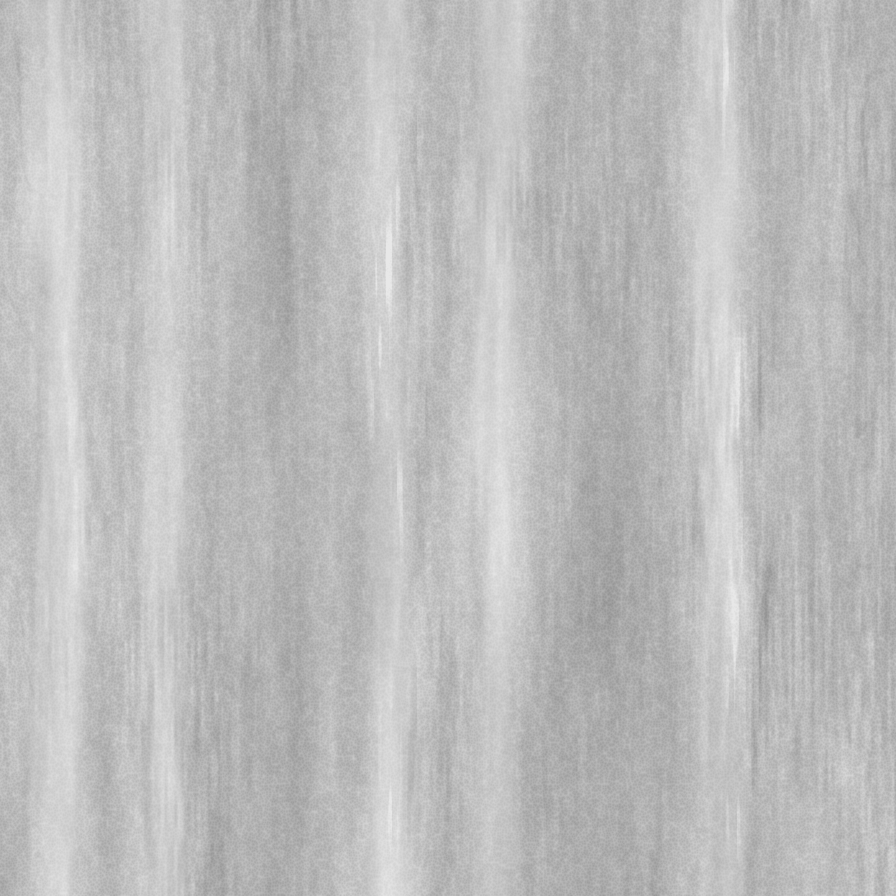
Give the GLSL for this texture, as a WebGL 1 fragment shader.

```glsl
precision highp float;
// Grey brushed paint on paper: soft vertical bands of pale wash with ragged
// edges, stretched noise for bristle marks, frayed dry strokes, faint water
// stains at the sides, and fine cellular noise for the paper grain.

uniform vec2 u_resolution;

float hash(vec2 p) {
  vec3 q = fract(vec3(p.xyx) * 0.1031);
  q += dot(q, q.yzx + 33.33);
  return fract((q.x + q.y) * q.z);
}

float valueNoise(vec2 p) {
  vec2 cell = floor(p);
  vec2 f = fract(p);
  f = f * f * (3.0 - 2.0 * f);
  float low = mix(hash(cell), hash(cell + vec2(1.0, 0.0)), f.x);
  float high = mix(hash(cell + vec2(0.0, 1.0)), hash(cell + 1.0), f.x);
  return mix(low, high, f.y);
}

// Distance to the nearest scattered point
float cellular(vec2 p) {
  vec2 cell = floor(p);
  float nearest = 2.0;
  for (int j = -1; j <= 1; j++) {
    for (int i = -1; i <= 1; i++) {
      vec2 c = cell + vec2(float(i), float(j));
      vec2 point = c + vec2(hash(c), hash(c + 57.3));
      nearest = min(nearest, length(point - p));
    }
  }
  return nearest;
}

// Two pale bands, then a dark gap, repeated; right edges are crisper
float washBands(vec2 uv) {
  float light = 0.0;
  float ragged = 0.020 * (valueNoise(uv * vec2(80.0, 5.0) + 11.0) - 0.5);
  ragged += 0.014 * (valueNoise(uv * vec2(30.0, 12.0) + 29.0) - 0.5);
  for (int i = 0; i < 7; i++) {
    float n = float(i);
    float sway = 0.005 * sin(uv.y * 4.0 + n * 2.3);
    float d = uv.x - 0.07 - 0.123 * n - sway + ragged;
    float width = d > 0.0 ? 0.024 : 0.038;
    float fade = 0.8 + 0.25 * sin(uv.y * (3.0 + 0.5 * n) + n * 2.7);
    float gap = step(1.5, mod(n, 3.0));
    float pale = 0.108 * fade * exp(-d * d / (width * width));
    float dark = -0.035 * exp(-d * d / 0.0028);
    light += mix(pale, dark, gap);
  }
  return light;
}

// Bristle marks, from broad to hair fine
float bristles(vec2 uv) {
  float marks = 0.065 * (valueNoise(uv * vec2(22.0, 2.6)) - 0.5);
  marks += 0.050 * (valueNoise(uv * vec2(60.0, 6.0) + 17.0) - 0.5);
  marks += 0.042 * (valueNoise(uv * vec2(140.0, 13.0) + 41.0) - 0.5);
  float strength = smoothstep(0.25, 0.8, valueNoise(uv * vec2(10.0, 4.0) + 73.0));
  return marks + 0.085 * strength * (valueNoise(uv * vec2(270.0, 22.0) + 90.0) - 0.5);
}

// Frayed strokes of thin white hairs, with dark hairs to the right
float dryStrokes(vec2 uv) {
  float light = 0.0;
  float hairs = valueNoise(uv * vec2(250.0, 13.0) + 130.0);
  float frayed = smoothstep(0.5, 0.8, hairs);
  for (int i = 0; i < 12; i++) {
    float n = float(i);
    float lane = mod(n, 3.0);
    float x = 0.435 + 0.19 * lane + 0.035 * (hash(vec2(n, 4.0)) - 0.5);
    float y = (floor(n / 3.0) + hash(vec2(n, 9.0))) / 4.0;
    float d = uv.x - x - 0.02 * (uv.y - y);
    float reach = 1.0 - smoothstep(0.03, 0.17, abs(uv.y - y));
    float strength = reach * (1.0 - 0.6 * step(0.5, lane) * step(lane, 1.5));
    light += 0.085 * strength * frayed * exp(-d * d / 0.00014);
    float beside = d - 0.024;
    light -= 0.055 * strength * (0.4 + frayed) * exp(-beside * beside / 0.00010);
  }
  return min(light, 0.10);
}

// Thin dried outlines of water drops near the left and right sides
float stains(vec2 uv) {
  float shape = valueNoise(uv * vec2(16.0, 7.0) + 211.0);
  shape += 0.08 * valueNoise(uv * 45.0);
  float outline = 1.0 - smoothstep(0.0, 0.04, abs(shape - 0.56));
  float side = min(uv.x, 1.0 - uv.x);
  return -0.03 * outline * (1.0 - smoothstep(0.02, 0.07, side));
}

// Fine tooth with softer mottling
float paperGrain(vec2 uv) {
  float tooth = cellular(uv * vec2(350.0, 320.0)) - 0.45;
  float mottle = valueNoise(uv * vec2(190.0, 150.0) + 400.0) - 0.5;
  float blotch = valueNoise(uv * vec2(75.0, 50.0) + 500.0) - 0.5;
  return tooth + 0.55 * mottle + 0.25 * blotch;
}

void main() {
  vec2 uv = gl_FragCoord.xy / u_resolution;

  float bands = washBands(uv);
  float tone = 0.720 + bands + bristles(uv) + dryStrokes(uv) + stains(uv);

  // Slow clouding, then grain that shows less on the pale paint
  tone += 0.045 * (valueNoise(uv * vec2(7.0, 4.0) + 300.0) - 0.5);
  float grainDepth = mix(0.085, 0.05, smoothstep(0.01, 0.09, bands));
  tone += grainDepth * paperGrain(uv);

  gl_FragColor = vec4(vec3(clamp(tone, 0.58, 0.91)), 1.0);
}
```
